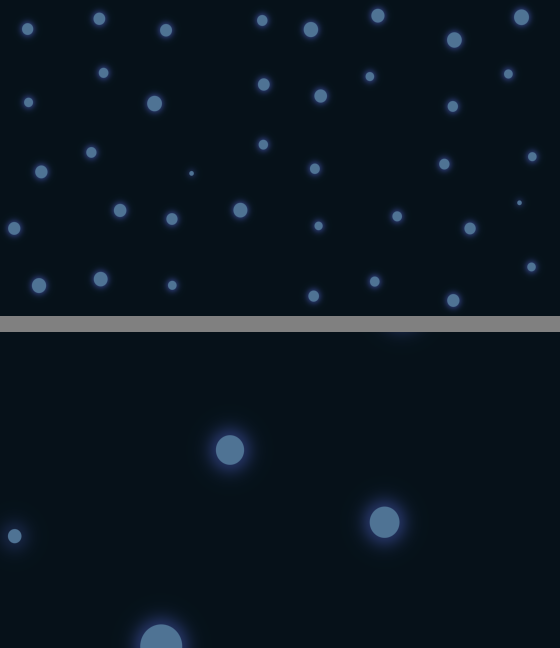
Top: the whole. Bottom: its middle third, enlarged.
Give the GLSL for this pattern, as a Shadertoy shader.

```glsl
// Scattered pale blue dots with soft indigo halos on a near-black night ground.

vec3 hash3(vec2 p) {
    vec3 q = fract(p.xyx * vec3(0.1031, 0.1030, 0.0973));
    q += dot(q, q.yxz + 33.33);
    return fract((q.xxy + q.yzz) * q.zyx);
}

void mainImage(out vec4 fragColor, in vec2 fragCoord) {
    const vec2 grid = vec2(8.0, 5.0);
    vec2 uv = fragCoord / iResolution.xy;
    vec2 aspect = vec2(iResolution.x / iResolution.y, 1.0);
    float pixel = 1.0 / iResolution.y;
    vec2 home = floor(uv * grid);

    float disc = 0.0;
    float halo = 0.0;

    // One jittered dot per cell, looking into the neighbouring cells
    for (int j = -1; j <= 1; j++) {
        for (int i = -1; i <= 1; i++) {
            vec2 cell = home + vec2(i, j);
            if (any(lessThan(cell, vec2(0.0))) || any(greaterThanEqual(cell, grid))) continue;

            vec3 rnd = hash3(cell + 17.0);
            vec3 kind = hash3(cell + 71.0);
            if (kind.x < 0.05) continue;

            // Alternate columns are staggered to break up the rows
            float stagger = mod(cell.x, 2.0) * 0.28 - 0.14;
            vec2 centre = cell + 0.5 + vec2(0.0, stagger);
            centre += (rnd.xy - 0.5) * vec2(0.6, 0.42);

            // Mostly medium dots, a few tiny ones
            float radius = mix(0.0135, 0.0250, pow(rnd.z, 1.4));
            if (kind.y < 0.06) radius = 0.0075;

            // Dots are slightly taller than wide
            vec2 offset = (uv - centre / grid) * aspect * vec2(1.05, 1.0);
            float dist = length(offset) - radius;
            disc = max(disc, 1.0 - smoothstep(-0.75 * pixel, 0.75 * pixel, dist));

            float strength = smoothstep(0.0, 0.014, radius);
            halo = max(halo, strength * exp(-pow(max(dist, 0.0) / 0.011, 1.5)));
        }
    }

    vec3 night = vec3(0.022, 0.068, 0.098);
    vec3 glow = vec3(0.10, 0.11, 0.24);
    vec3 paleBlue = vec3(0.31, 0.45, 0.58);

    vec3 color = mix(night + glow * halo, paleBlue, disc);
    fragColor = vec4(color, 1.0);
}
```
